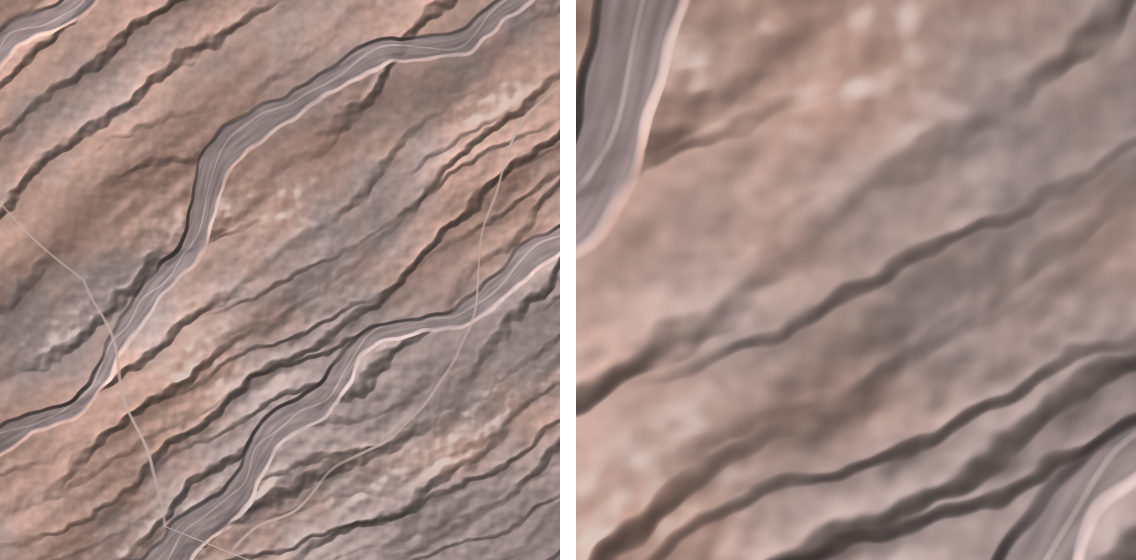
Left, the full canvas; right, a detail of the centre.
Give the GLSL for this texture, as a Shadertoy shader.

```glsl
// Arid badlands seen from above: diagonal eroded scarps, dry washes, pale tracks.
// A height field of warped sawtooth ridges is lit from the upper left by finite
// differences, then tinted with soils, wash gravel and bright rock outcrops.

const float RIDGE_ANGLE = 0.66;
const float SIDE_ANGLE = 0.46;
const float RIDGE_FREQ = 10.0;
const float SIDE_FREQ = 17.0;
const float RIDGE_HEIGHT = 0.030;
const float SIDE_HEIGHT = 0.014;
const float RELIEF_CONTRAST = 0.82;
const float SLOPE_STEP = 0.0025;
const float WASH_WIDTH = 0.024;
const float WASH_SPACING = 0.38;
const float TRACK_WIDTH = 0.0028;
const vec2 LIGHT_DIR = vec2(-0.58, 0.81);
const vec3 RED_SOIL = vec3(0.645, 0.525, 0.480);
const vec3 GREY_SOIL = vec3(0.575, 0.512, 0.500);
const vec3 WASH_GRAVEL = vec3(0.535, 0.482, 0.482);
const vec3 PALE_ROCK = vec3(0.860, 0.790, 0.760);
const vec3 TRACK_DUST = vec3(0.760, 0.670, 0.640);

vec2 gradientAt(vec2 cell) {
    float a = 6.2832 * fract(sin(dot(cell, vec2(127.1, 311.7))) * 43758.5);
    return vec2(cos(a), sin(a));
}

float noise(vec2 p) {
    vec2 i = floor(p), f = fract(p), x = vec2(1.0, 0.0);
    vec2 s = f * f * f * (f * (f * 6.0 - 15.0) + 10.0);
    float low = mix(dot(gradientAt(i), f), dot(gradientAt(i + x.xy), f - x.xy), s.x);
    float high = mix(dot(gradientAt(i + x.yx), f - x.yx), dot(gradientAt(i + 1.0), f - 1.0), s.x);
    return mix(low, high, s.y);
}

// Coordinates along (x) and across (y) a direction
vec2 alongAcross(vec2 p, float angle) {
    vec2 d = vec2(cos(angle), sin(angle));
    return vec2(dot(p, d), dot(p, vec2(-d.y, d.x)));
}

// Ridges with one steep face and one gentle back, fading along their length
float scarps(vec2 q, float freq, float seed) {
    float v = q.y * freq + seed;
    float band = floor(v), t = v - band;
    float fade = noise(vec2(q.x * 2.6 + seed, band * 0.73 + seed));
    float profile = smoothstep(0.0, 0.22, t) * exp(-3.0 * t) * (1.0 - smoothstep(0.55, 1.0, t));
    return profile * mix(0.12, 1.0, smoothstep(-0.2, 0.25, fade));
}

// Nearest dry wash: x = signed offset from its centre line, y = coverage
vec2 wash(vec2 p) {
    vec2 q = alongAcross(p, RIDGE_ANGLE);
    float nearest = 9.0, width = WASH_WIDTH;
    for (int i = 0; i < 4; i++) {
        float k = float(i);
        float centre = 0.62 - WASH_SPACING * k
            + 0.20 * noise(vec2(q.x * 1.7, k * 5.3 + 0.5))
            + 0.06 * noise(vec2(q.x * 6.0, k * 3.7 + 0.3));
        float d = q.y - centre;
        if (abs(d) < abs(nearest)) {
            nearest = d;
            width = WASH_WIDTH * (1.0 + 0.9 * noise(vec2(q.x * 4.0, k + 0.4)));
        }
    }
    float edge = abs(nearest) + 0.008 * noise(p * 26.0);
    return vec2(nearest, 1.0 - smoothstep(width - 0.005, width + 0.004, edge));
}

float terrain(vec2 p) {
    vec2 q = alongAcross(p, RIDGE_ANGLE), side = alongAcross(p, SIDE_ANGLE);
    float gullies = 0.012 * noise(p * 28.0) + 0.005 * noise(p * 60.0);
    float warp = 0.10 * noise(q * vec2(2.0, 3.0)) + 0.03 * noise(p * 7.0) + gullies;
    float rough = smoothstep(-0.15, 0.3, noise(p * 2.3 + 5.2));
    float bed = wash(p).y;

    float h = RIDGE_HEIGHT * scarps(q + vec2(0.0, warp), RIDGE_FREQ, 3.4);
    h += SIDE_HEIGHT * rough * scarps(side + vec2(0.0, warp * 0.8), SIDE_FREQ, 8.7);
    h += 0.004 * mix(0.4, 1.3, rough) * noise(q * vec2(14.0, 34.0));
    h += 0.0014 * mix(0.4, 1.3, rough) * noise(p * 58.0);
    h *= 1.0 - 0.85 * bed;
    return h + 0.028 * noise(q * vec2(2.5, 6.0)) - 0.004 * bed;
}

float line(float d, float width) {
    return 1.0 - smoothstep(width * 0.4, width * 1.5, abs(d));
}

// Two winding dirt tracks
float tracks(vec2 p) {
    vec2 q = alongAcross(p, RIDGE_ANGLE);
    float x = 0.29 - 0.25 * p.y - 0.9 * max(p.y - 0.5, 0.0) + 2.5 * max(0.06 - p.y, 0.0)
        + 0.05 * noise(vec2(p.y * 6.0, 2.4));
    float v = -0.25 + 0.3 * smoothstep(0.75, 1.25, q.x) + 0.035 * noise(vec2(q.x * 8.0, 7.6));
    float first = line(p.x - x, TRACK_WIDTH * 1.1);
    float second = line(q.y - v, TRACK_WIDTH) * smoothstep(0.33, 0.35, q.x);
    return max(first, second) * (0.75 + 0.6 * noise(p * 9.0));
}

void mainImage(out vec4 fragColor, in vec2 fragCoord) {
    vec2 p = fragCoord / iResolution.y;
    vec2 q = alongAcross(p, RIDGE_ANGLE);
    float lit = (terrain(p) - terrain(p + SLOPE_STEP * LIGHT_DIR)) / SLOPE_STEP;

    // Soils: redder towards the upper left, with soft mottling
    float redness = 0.5 + 0.35 * (p.y - p.x) + 1.1 * noise(q * vec2(2.0, 4.5) + 11.3) + 0.4 * noise(p * 13.0);
    vec3 color = mix(GREY_SOIL, RED_SOIL, smoothstep(0.1, 0.9, redness));
    color *= 1.0 + 0.16 * noise(q * vec2(5.0, 11.0) + 4.1) + 0.08 * noise(p * 42.0) + 0.06 * noise(p * 95.0);

    // Wash gravel with streaks and a pale thread
    vec2 bed = wash(p);
    vec3 gravel = WASH_GRAVEL * (1.0 + 0.22 * noise(vec2(q.x * 20.0, bed.x * 150.0)));
    float thread = line(bed.x - 0.022 * noise(vec2(q.x * 13.0, 0.6)), 0.002);
    gravel = mix(gravel, PALE_ROCK, 0.35 * thread);
    color = mix(color, gravel, 0.9 * bed.y);

    // Relief shading, then bright outcrops on lit crests
    color *= 1.0 + RELIEF_CONTRAST * lit / (1.0 + abs(lit));
    float outcrop = smoothstep(0.14, 0.34, noise(q * vec2(3.5, 7.0) + 21.7)) * (1.0 - bed.y);
    float crest = smoothstep(0.1, 0.55, lit + 0.5 * noise(p * 48.0));
    color = mix(color, PALE_ROCK, 0.8 * outcrop * crest);

    color = mix(color, TRACK_DUST, clamp(tracks(p), 0.0, 0.9));
    fragColor = vec4(clamp(color, 0.0, 1.0), 1.0);
}
```
